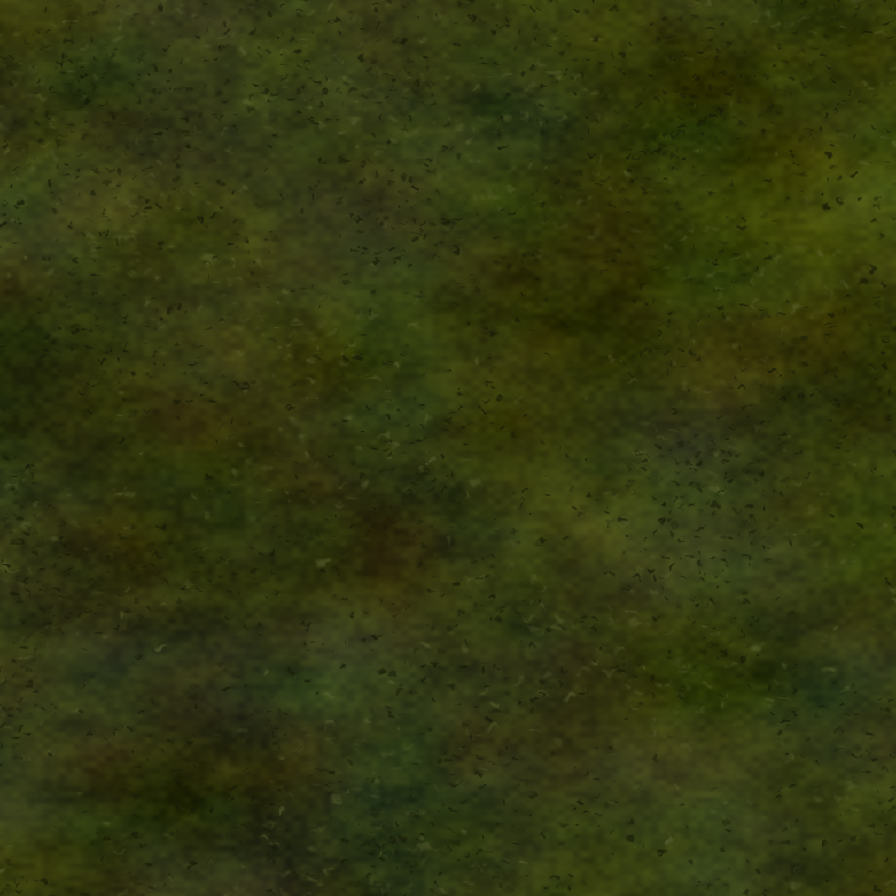
Write a three.js fragment shader that draws this texture.

```glsl
varying vec2 vUv;

const vec3 GRASS = vec3(0.192, 0.214, 0.062);
const vec3 STRAW = vec3(0.37, 0.39, 0.20);
const vec3 SOIL = vec3(0.085, 0.098, 0.025);
const vec3 WARM_SHIFT = vec3(0.075, -0.025, 0.0);
const vec3 GREY_SHIFT = vec3(0.0, 0.02, 0.13);
const vec3 SUNLIT_SHIFT = vec3(0.035, 0.045, -0.008);

const vec2 BLOTCH_SCALE = vec2(4.0, 6.5);
const vec2 MOTTLE_SCALE = vec2(24.0, 36.0);
const vec2 GRAIN_SCALE = vec2(115.0, 150.0);
const float BLOTCH_CONTRAST = 0.95;
const float MOTTLE_CONTRAST = 0.55;
const float GRAIN_CONTRAST = 0.26;

const float SOIL_CELLS = 85.0;
const float STRAW_CELLS = 62.0;
const float FLECK_CELLS = 26.0;
const float SOIL_STRENGTH = 0.75;
const float STRAW_STRENGTH = 0.5;

float hash(vec2 p) {
  vec3 q = fract(p.xyx * 0.1031);
  q += dot(q, q.yzx + 33.33);
  return fract((q.x + q.y) * q.z);
}

vec2 hash2(vec2 p) {
  return vec2(hash(p), hash(p + 71.7));
}

float noise(vec2 p) {
  vec2 cell = floor(p);
  vec2 f = fract(p);
  f = f * f * f * (f * (f * 6.0 - 15.0) + 10.0);
  float low = mix(hash(cell), hash(cell + vec2(1.0, 0.0)), f.x);
  float high = mix(hash(cell + vec2(0.0, 1.0)), hash(cell + 1.0), f.x);
  return mix(low, high, f.y);
}

// Fractal noise centred on zero, turned at each octave to hide the lattice
float fbm(vec2 p) {
  mat2 turn = mat2(0.8, 0.6, -0.6, 0.8);
  float sum = 0.0;
  float weight = 0.5;
  for (int i = 0; i < 4; i++) {
    sum += weight * (noise(p) - 0.5);
    p = turn * p * 2.03 + 17.3;
    weight *= 0.5;
  }
  return sum;
}

// Soft oval specks, scattered one per cell with the given probability
float specks(vec2 uv, float cells, float share, float seed) {
  vec2 p = uv * cells;
  p += 0.6 * vec2(noise(p * 2.3 + seed), noise(p * 2.3 + seed + 40.0));
  vec2 home = floor(p);
  float mask = 0.0;
  for (int y = -1; y <= 1; y++) {
    for (int x = -1; x <= 1; x++) {
      vec2 cell = home + vec2(float(x), float(y));
      vec2 key = cell + seed;
      vec2 offset = p - cell - hash2(key);
      vec2 radius = mix(vec2(0.22, 0.18), vec2(0.60, 0.38), hash2(key + 13.1));
      float present = step(hash(key + 29.5), share);
      float spot = 1.0 - smoothstep(0.2, 1.0, length(offset / radius));
      mask = max(mask, present * spot * mix(0.35, 1.0, hash(key + 53.9)));
    }
  }
  return mask;
}

void main() {
  vec2 uv = vUv;

  // Broad light: a brighter far edge and a sunlit patch at the upper right
  float farEdge = smoothstep(0.55, 1.0, uv.y);
  float sunlit = exp(-dot((uv - vec2(0.9, 0.8)) * vec2(2.2, 4.0),
                          (uv - vec2(0.9, 0.8)) * vec2(2.2, 4.0)));
  float nearEdge = 1.0 - smoothstep(0.0, 0.12, uv.y);

  // Layered turf tone, from wide blotches to single blades
  float blotch = fbm(uv * BLOTCH_SCALE + 5.2);
  float mottle = fbm(uv * MOTTLE_SCALE + 31.0);
  float grain = noise(uv * GRAIN_SCALE) - 0.5;
  float tone = 0.99 + BLOTCH_CONTRAST * blotch + MOTTLE_CONTRAST * mottle
             + GRAIN_CONTRAST * grain + 0.10 * farEdge - 0.06 * nearEdge;
  vec3 color = GRASS * tone + SUNLIT_SHIFT * sunlit;

  // Drifts of brown and bluish grey
  color += WARM_SHIFT * fbm(uv * vec2(9.0, 13.0) + 63.0);
  color += GREY_SHIFT * fbm(uv * vec2(5.0, 8.0) + 97.0);

  // Gaps of soil and pale dry blades gather in loose clusters
  float soilShare = clamp(0.25 + 1.3 * fbm(uv * 11.0 + 120.0), 0.04, 0.6);
  float strawShare = clamp(0.10 + 1.2 * fbm(uv * vec2(6.0, 9.0) + 150.0)
                           + 0.12 * sunlit, 0.01, 0.5);
  float soil = specks(uv, SOIL_CELLS, soilShare, 11.0);
  float straw = specks(uv, STRAW_CELLS, strawShare, 211.0);
  float fleck = specks(uv, FLECK_CELLS * 2.0, 0.008, 317.0);
  color = mix(color, STRAW, STRAW_STRENGTH * straw * (0.6 + 0.8 * (grain + 0.2)));
  color = mix(color, STRAW, 0.6 * fleck);
  color = mix(color, SOIL, SOIL_STRENGTH * soil);

  gl_FragColor = vec4(max(color, 0.0), 1.0);
}
```
